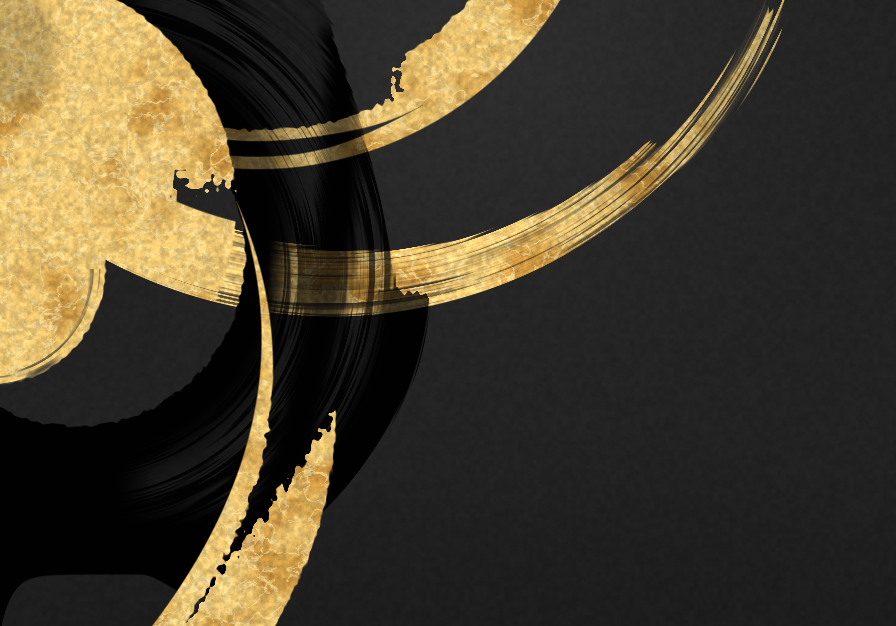
Give the GLSL for this background, as a WebGL 1 fragment shader.

```glsl
precision highp float;
uniform vec2 u_resolution;

float hash(vec2 p) {
  p = fract(p * vec2(0.1031, 0.1137));
  p += dot(p, p.yx + 33.33);
  return fract((p.x + p.y) * p.x * 7.13);
}

float noise(vec2 p) {
  vec2 i = floor(p), f = fract(p);
  f = f * f * (3.0 - 2.0 * f);
  return mix(mix(hash(i), hash(i + vec2(1, 0)), f.x),
             mix(hash(i + vec2(0, 1)), hash(i + vec2(1, 1)), f.x), f.y);
}

float fbm(vec2 p) {
  float sum = 0.0, amp = 0.5;
  for (int i = 0; i < 5; i++) {
    sum += amp * noise(p);
    p = mat2(1.6, 1.2, -1.2, 1.6) * p + 7.3;
    amp *= 0.5;
  }
  return sum;
}

// Soft coverage, positive distance is inside
float cover(float d) { return smoothstep(-0.009, 0.009, d); }

// Crumpled metal leaf
vec3 goldLeaf(vec2 p) {
  float cloud = fbm(p * 2.2 + 11.0);
  vec2 warp = p + 0.25 * vec2(fbm(p * 4.0), fbm(p * 4.0 + 31.0));
  float crease = 1.0 - abs(2.0 * fbm(warp * vec2(7.0, 9.0)) - 1.0);
  float grain = fbm(p * 28.0);
  vec3 gold = mix(vec3(0.78, 0.57, 0.24), vec3(0.93, 0.78, 0.45), smoothstep(0.27, 0.58, cloud));
  gold = mix(gold, vec3(0.97, 0.89, 0.65), 0.65 * smoothstep(0.88, 1.0, crease));
  return gold * (0.78 + 0.42 * grain);
}

void main() {
  // Canvas height is 5.36 units, y runs downward from the top edge
  vec2 p = gl_FragCoord.xy / u_resolution.y * 5.36;
  p.y = 5.36 - p.y;
  float x = p.x, y = p.y;
  float rough = noise(p * 22.0) - 0.5;

  // Charcoal paper
  float paper = fbm(p * 24.0) - 0.5;
  vec3 color = vec3(0.133 + 0.035 * paper);
  color += 0.045 * exp(-dot(p - vec2(4.2, 0.3), p - vec2(4.2, 0.3)) * 0.22);
  color *= 1.0 - 0.15 * smoothstep(3.5, 5.4, y);
  vec3 gold = goldLeaf(p);

  // Long sweeping gold stroke
  vec2 sweep = p - vec2(2.85, -1.4);
  float radius = length(sweep), angle = atan(sweep.x, sweep.y);
  float bristle = noise(vec2(radius * 38.0, angle * 3.0));
  float fine = noise(vec2(radius * 85.0, angle * 5.0 + 9.0));
  float inner = 3.55 + 0.08 * (x - 3.0) + 0.1 * smoothstep(5.5, 5.7, x);
  float outer = 4.1 + 0.08 * smoothstep(5.5, 6.6, x);
  float longArc = cover(radius - inner + 0.04 * (fine - 0.5)) * cover(outer - radius + 0.05 * (bristle - 0.5));
  longArc *= cover(6.42 + 0.35 * bristle - x);
  float dryness = 0.2 + 0.35 * smoothstep(4.8, 6.6, x);
  float gaps = smoothstep(dryness + 0.1, dryness - 0.1, 0.55 * bristle + 0.45 * fine);
  float edgeWear = smoothstep(0.22, 0.0, min(radius - inner, outer - radius));
  vec3 brushed = gold * mix(1.0, 0.78, smoothstep(4.2, 6.4, x)) * (0.8 + 0.35 * fine);
  float longAlpha = longArc * (1.0 - 0.8 * gaps) * (1.0 - 0.6 * edgeWear * smoothstep(0.5, 0.3, fine));
  color = mix(color, brushed, longAlpha);

  // Upper gold arc with its split
  vec2 upper = p - vec2(2.2, -1.6);
  float upperR = length(upper);
  float upperInner = 2.43 + 0.28 * smoothstep(3.5, 3.3, x + 0.25 * rough);
  float split = 0.065 * smoothstep(3.62, 2.5, x);
  float shortArc = cover(upperR - upperInner + 0.04 * rough) * cover(3.05 - upperR);
  shortArc *= 1.0 - cover(split - abs(upperR - 2.875)) * step(x, 3.62);
  color = mix(color, gold, shortArc);

  // Black brush body
  vec2 q = p - vec2(0.7, 2.3);
  float r = length(q), turn = atan(q.y, q.x);
  float hair = 0.5 * noise(vec2(r * 24.0, turn * 2.5)) + 0.5 * noise(vec2(r * 70.0, turn * 4.0));
  float rightEdge = 2.75 + 0.37 * y - 0.045 * y * y;
  float tuftEdge = 3.68 - 0.26 * (y - 2.5) * (y - 2.5);
  float tuftTop = 2.5 + 0.12 * (noise(vec2(x * 28.0, 2.0)) - 0.5);
  float lowerPart = cover(y - tuftTop);
  float body = cover(mix(rightEdge, tuftEdge, lowerPart) - x + 0.07 * (hair - 0.5));
  body *= cover(length(p - vec2(0.65, 2.2)) - 1.45 + 0.03 * rough);
  body *= cover(4.92 + 0.5 * exp(-x * 10.0) + 0.2 * smoothstep(1.2, 1.7, x) - y);

  // Dry bristles inside the body
  float dry = smoothstep(1.55, 1.95, r - 0.2 * max(0.0, -q.y));
  dry *= smoothstep(0.95, 1.4, x) * smoothstep(4.55, 4.1, y);
  float top = smoothstep(-0.1, 0.25, x - 1.95 - 0.94 * y);
  float spine = abs(x - 2.93 + 0.05 * (y - 0.9) * (y - 0.9)) + 0.25 * (hair - 0.5);
  float solid = smoothstep(0.2, 0.06, spine) * smoothstep(0.05, 0.4, y);
  solid = max(solid, lowerPart * smoothstep(0.5, 0.3, tuftEdge - x + 0.3 * (hair - 0.5)));
  float bristles = 0.3 + 0.65 * smoothstep(0.4, 0.62, hair);
  bristles = mix(bristles, 0.12 + 0.4 * hair, top);
  float ink = mix(1.0, bristles, max(dry, top) * (1.0 - solid));
  ink *= 1.0 - 0.4 * shortArc - 0.25 * longArc * dry;
  color = mix(color, vec3(0.004), body * ink);

  // Gold mass at the left, with a torn hole
  float disc = cover(2.02 - length(p - vec2(0.0, 1.75)) + 0.02 * rough) * cover(4.1 - radius);
  float tear = cover(3.4 - radius) * cover(x - 1.48 - 0.08 * rough) * cover(y - 1.57 - 0.25 * rough);
  float lobeR = length(p - vec2(-0.1, 2.3));
  float lobe = cover(1.0 - lobeR + 0.02 * rough);
  float lobeHair = noise(vec2(lobeR * 45.0, atan(p.x + 0.1, y - 2.3) * 2.0));
  lobe *= 1.0 - 0.75 * smoothstep(0.82, 0.95, lobeR) * smoothstep(0.5, 0.75, lobeHair) * step(2.3, y);
  float mass = max(disc * (1.0 - tear), lobe);
  float patches = 1.0 - 0.2 * smoothstep(0.5, 0.3, length((p - vec2(0.15, 0.45)) * vec2(1.2, 0.8)));
  float brushedMass = smoothstep(3.35, 3.6, radius) * smoothstep(1.1, 1.8, x);
  color = mix(color, gold * patches, mass * (1.0 - brushedMass * 0.75 * gaps));

  // Ribbon falling to the bottom edge
  float left = 2.24 - 0.155 * (y - 2.9) * (y - 2.9);
  float width = 0.075 * (y - 1.72);
  float right = 2.87 - 0.17 * (y - 3.6) * (y - 3.6);
  float notch = cover(y - 4.5 + 1.4 * (x - 2.2) + 0.22 * rough) * cover(right - x + 0.03 * rough) * step(3.4, y);
  float ribbon = cover(x - left) * max(cover(left + width - x + 0.06 * rough * smoothstep(3.0, 4.0, y)), notch);
  color = mix(color, gold, ribbon * step(1.72, y));

  gl_FragColor = vec4(color, 1.0);
}
```
